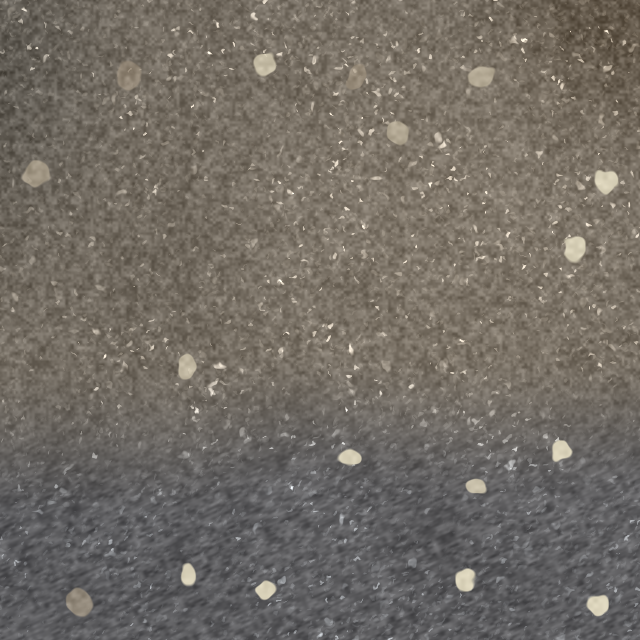
Give the GLSL for this texture, as a WebGL 1 fragment shader.

```glsl
precision highp float;
// Worn asphalt: a warm-to-cool grey ground with fine grain, scattered pale
// flecks and a few cream pebbles. Value noise makes the grain; jittered
// cells place the flecks and pebbles.
uniform vec2 u_resolution;

vec3 hash3(vec2 p) {
  vec3 q = fract(vec3(p.xyx) * vec3(0.1031, 0.1030, 0.0973));
  q += dot(q, q.yxz + 33.33);
  return fract((q.xxy + q.yzz) * q.zyx);
}

float noise(vec2 p) {
  vec2 cell = floor(p), f = fract(p);
  f = f * f * (3.0 - 2.0 * f);
  return mix(mix(hash3(cell).x, hash3(cell + vec2(1.0, 0.0)).x, f.x),
             mix(hash3(cell + vec2(0.0, 1.0)).x, hash3(cell + 1.0).x, f.x), f.y);
}

vec2 rotate(vec2 p, float angle) {
  float c = cos(angle), s = sin(angle);
  return vec2(c * p.x + s * p.y, c * p.y - s * p.x);
}

// 1 in the cool, brushed lower band, 0 above it
float lowerBand(vec2 p) {
  return 1.0 - smoothstep(0.2, 0.46, p.y + 0.06 * (noise(p * 4.0) - 0.5));
}

// Brightness of irregular flecks, one candidate per cell
float flecks(vec2 p, float count, float density, float peak) {
  vec2 grid = p * count;
  grid += 0.55 * (vec2(noise(grid * 2.1), noise(grid * 2.1 + 37.0)) - 0.5);
  float light = 0.0;
  for (int y = -1; y <= 1; y++) {
    for (int x = -1; x <= 1; x++) {
      vec2 cell = floor(grid) + vec2(float(x), float(y));
      vec3 place = hash3(cell + count);
      vec3 look = hash3(cell + count * 3.0 + 71.0);
      float band = lowerBand(cell / count);
      float angle = mix(look.x * 3.14, 0.2 + look.x * 0.9, band);
      vec2 d = rotate(grid - cell - place.xy, angle);
      d /= mix(0.16, 0.36, look.y) * vec2(1.35, 0.75);
      float shape = 1.0 - smoothstep(0.45, 1.35, length(d));
      float strength = 0.05 + peak * pow(look.z, 7.0) * (1.0 - 0.4 * band);
      light = max(light, shape * strength * step(place.z, density));
    }
  }
  return light;
}

// Pebble colour in rgb, coverage in a
vec4 pebbles(vec2 p) {
  vec2 grid = p * 6.0, cell = floor(grid);
  vec3 place = hash3(cell + 19.0), look = hash3(cell + 143.0);
  vec2 d = (grid - cell - mix(vec2(0.2), vec2(0.8), place.xy)) / 6.0;
  d = rotate(d, look.x * 3.14) * vec2(1.0, 1.0 + 0.6 * look.y * look.y);
  float rough = noise(p * 75.0) - 0.5;
  float radius = mix(0.015, 0.024, look.z) + 0.009 * rough;
  float cover = 1.0 - smoothstep(-0.002, 0.0025, length(d) - radius);
  float pale = smoothstep(0.95, 0.2, look.z);
  vec3 color = mix(vec3(0.56, 0.50, 0.43), vec3(0.87, 0.84, 0.74), pale);
  color += (noise(p * 130.0) - 0.5) * mix(0.22, 0.08, pale);
  return vec4(color, cover * mix(0.6, 0.97, pale) * step(place.z, 0.47));
}

void main() {
  vec2 p = gl_FragCoord.xy / min(u_resolution.x, u_resolution.y);
  float band = lowerBand(p);

  // Ground light: warm above, cool below, dim upper corners
  vec3 color = mix(vec3(0.445, 0.417, 0.377), vec3(0.350, 0.350, 0.360), band);
  color += vec3(0.045, 0.037, 0.027) * exp(-5.0 * dot(p - vec2(0.75, 0.68), p - vec2(0.75, 0.68)));
  color -= vec3(0.10, 0.11, 0.12) * (1.0 - smoothstep(0.0, 0.32, length(p - vec2(1.0))));
  color -= vec3(0.07, 0.06, 0.05) * (1.0 - smoothstep(0.0, 0.35, length((p - vec2(0.0, 0.9)) * vec2(1.4, 0.9))));
  color += 0.035 * (noise(p * 9.0 + 5.0) - 0.5);

  // Grain, drawn out along a slant in the lower band
  vec2 slant = rotate(p + 2.0, 0.42);
  float coarse = mix(noise(p * 105.0), noise(slant * vec2(65.0, 130.0)), band);
  float fine = mix(noise(p * 230.0 + 11.0), noise(slant * vec2(130.0, 250.0)), band);
  color += 0.12 * (coarse - 0.5) + 0.13 * (fine - 0.5);

  // Flecks gather in loose patches
  float patches = mix(0.45, 1.25, smoothstep(0.25, 0.75, noise(p * 13.0 + 3.0)));
  float light = flecks(p, 58.0, 0.42, 0.36) + flecks(p, 98.0, 0.50, 0.42);
  color += light * patches * mix(vec3(1.0, 0.97, 0.92), vec3(0.94, 0.98, 1.0), band);

  vec4 pebble = pebbles(p);
  color = mix(color, pebble.rgb, pebble.a);
  gl_FragColor = vec4(clamp(color, 0.0, 1.0), 1.0);
}
```
